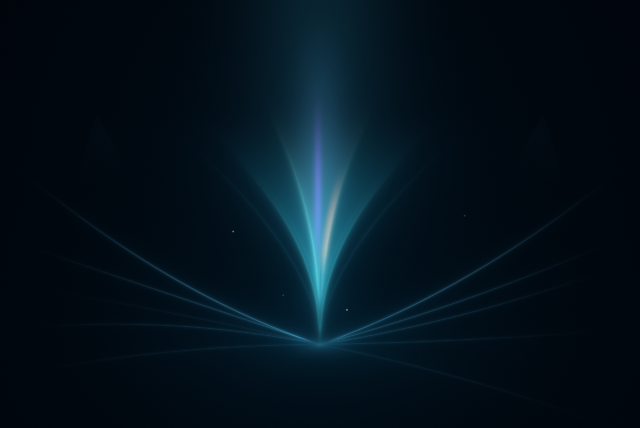
Give the GLSL for this background, as a Shadertoy shader.

```glsl
// A luminous plume of curved light rising from a fan of thin rays in deep blue darkness.
#define ORIGIN_Y 0.195
#define OUTER_CURVE vec2(1.15, 2.13)
#define INNER_CURVE vec2(0.50, 2.35)
#define VEIL_CURVE vec2(1.15, 1.75)
#define EMBER_CURVE vec2(0.43, 2.35)
#define NIGHT vec3(0.0, 0.020, 0.045)
#define TEAL vec3(0.08, 0.27, 0.29)
#define MINT vec3(0.22, 0.36, 0.32)
#define VIOLET vec3(0.17, 0.04, 0.23)
#define EMBER vec3(0.36, 0.09, 0.02)

// Slope and curvature of each ray, then its brightness.
const vec3 LEFT_RAYS[5] = vec3[5](
    vec3(0.33, 0.36, 1.0), vec3(0.335, 0.0, 0.55), vec3(0.23, -0.05, 0.15),
    vec3(0.20, -0.21, 0.35), vec3(0.0, -0.14, 0.22));
const vec3 RIGHT_RAYS[5] = vec3[5](
    vec3(0.35, 0.33, 0.9), vec3(0.27, 0.12, 0.55), vec3(0.16, 0.15, 0.4),
    vec3(0.02, 0.04, 0.25), vec3(-0.2, -0.12, 0.18));

// Position and brightness of the dust motes.
const vec3 MOTES[4] = vec3[4](
    vec3(-0.203, 0.264, 0.5), vec3(0.063, 0.081, 0.6),
    vec3(0.338, 0.301, 0.18), vec3(-0.086, 0.115, 0.18));

float hash(vec2 p) {
    vec3 h = fract(p.xyx * 0.1031);
    h += dot(h, h.yzx + 33.33);
    return fract((h.x + h.y) * h.z);
}

float gauss(float x, float width) {
    x /= width;
    return exp(-x * x);
}

// Rises over a..b, then falls over c..d.
float window(float x, float a, float b, float c, float d) {
    return smoothstep(a, b, x) * (1.0 - smoothstep(c, d, x));
}

// Approximate signed distance to x = scale * y^power, negative inside.
float curveDistance(float x, float y, vec2 curve) {
    float h = max(y, 0.0001);
    float slope = curve.x * curve.y * pow(h, curve.y - 1.0);
    return (x - curve.x * pow(h, curve.y)) / sqrt(1.0 + slope * slope);
}

vec3 background(vec2 q) {
    vec3 col = NIGHT + vec3(0.003, 0.035, 0.052) * gauss(q.x, 0.48) * gauss(q.y - 0.25, 0.65);
    // Column of light descending from the top
    float descent = smoothstep(0.12, 0.55, q.y);
    col += vec3(0.03, 0.10, 0.115) * gauss(q.x, 0.17) * descent;
    col += vec3(0.07, 0.11, 0.15) * gauss(q.x, 0.055) * window(q.y, 0.15, 0.45, 0.48, 0.82);
    // Faint hanging cones at both sides
    float drop = 0.541 - q.y;
    float side = abs(abs(q.x) - 0.522 + 0.12 * drop);
    float cone = 1.0 - smoothstep(-0.003, 0.003, side - 0.42 * drop);
    return col + vec3(0.004, 0.012, 0.015) * cone * window(drop, 0.0, 0.02, 0.03, 0.19);
}

vec3 plume(vec2 q, float pixel) {
    float x = abs(q.x), y = q.y;
    float outer = curveDistance(x, y, OUTER_CURVE);
    float inner = curveDistance(x, y, INNER_CURVE);
    float veil = curveDistance(x, y, VEIL_CURVE);
    float ember = curveDistance(q.x, y, EMBER_CURVE);
    float body = window(y, -0.01, 0.12, 0.17, 0.56);
    float crown = window(y, 0.04, 0.18, 0.22, 0.60);

    // Halo and filled petals
    vec3 col = vec3(0.02, 0.12, 0.15) * body * exp(-max(outer, 0.0) / 0.05);
    col += TEAL * body * (1.0 - smoothstep(-0.012, 0.004 + pixel, outer)) * exp(-x / 0.16);
    col += vec3(0.11, 0.13, 0.13) * crown * (1.0 - smoothstep(-0.015, 0.012, inner));

    // Bright edges
    float stem = window(y, -0.005, 0.05, 0.16, 0.46);
    col += vec3(0.09, 0.24, 0.24) * stem * exp(-abs(outer) / 0.007);
    float leftSide = q.x < 0.0 ? 1.0 : 0.65;
    col += MINT * 0.8 * leftSide * window(y, 0.06, 0.17, 0.20, 0.56) * exp(-abs(inner) / 0.007);
    col += vec3(0.015, 0.05, 0.06) * window(y, 0.03, 0.15, 0.25, 0.50)
         * exp(-abs(veil) / (0.0015 + pixel));

    // Coloured cores
    col += VIOLET * gauss(q.x + 0.005, 0.010) * window(y, 0.16, 0.32, 0.37, 0.62);
    col += EMBER * gauss(ember, 0.009) * window(y, 0.15, 0.23, 0.28, 0.43);
    return col;
}

vec3 rayFan(vec2 q, float pixel) {
    float x = abs(q.x);
    vec3 col = vec3(0.0);
    for (int i = 0; i < 5; i++) {
        vec3 ray = q.x < 0.0 ? LEFT_RAYS[i] : RIGHT_RAYS[i];
        float slope = ray.x + 2.0 * ray.y * x;
        float d = abs(q.y - x * (ray.x + ray.y * x)) / sqrt(1.0 + slope * slope);
        float fade = ray.z * window(x, 0.0, 0.06, 0.22, 0.72);
        col += fade * vec3(0.15, 0.25, 0.29) * exp(-d / (0.0008 + 0.5 * pixel));
        col += fade * vec3(0.008, 0.045, 0.06) * exp(-d / 0.014);
    }
    // Pool of light around the root
    col += vec3(0.012, 0.085, 0.11) * exp(-length(q * vec2(0.55, 1.5)) / 0.11);
    return col + vec3(0.10, 0.24, 0.28) * exp(-length(q * vec2(0.7, 1.5)) / 0.018);
}

void mainImage(out vec4 fragColor, in vec2 fragCoord) {
    float pixel = 1.0 / iResolution.y;
    vec2 q = (fragCoord - vec2(0.5 * iResolution.x, 0.0)) * pixel - vec2(0.0, ORIGIN_Y);
    vec3 col = background(q) + plume(q, pixel) + rayFan(q, pixel);
    for (int i = 0; i < 4; i++)
        col += MOTES[i].z * gauss(length(q - MOTES[i].xy), 0.0012 + 0.3 * pixel);
    // Subtle dither against banding
    col += (hash(fragCoord) - 0.5) / 255.0;
    fragColor = vec4(clamp(col, 0.0, 1.0), 1.0);
}
```
